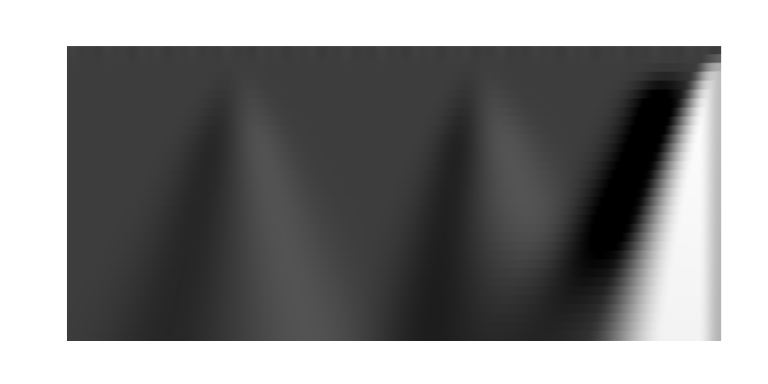
A Shadertoy shader for this background:

```glsl
// A dark grey panel on white, with soft folds fanning out from its top edge.
// Each fold is a Gaussian ridge whose centre and width change with depth;
// depth is stepped into rows, and a bright flare fills the right side.

float ridge(float x, float centre, float width) {
    float t = (x - centre) / width;
    return exp(-0.5 * t * t);
}

// Depth split into rows with softened steps
float rowDepth(float depth) {
    float t = depth * 33.0;
    return (floor(t) + smoothstep(0.75, 1.0, fract(t))) / 33.0;
}

float panelShade(float x, float depth) {
    float d = clamp(rowDepth(depth), 0.0, 1.0);
    float grow = smoothstep(0.0, 0.35, d);
    float shade = 0.24;

    // Left fold: shadow and highlight on either side of its apex
    shade -= 0.09 * grow * ridge(x, 0.258 - 0.105 * d, 0.012 + 0.055 * d);
    shade += 0.085 * grow * ridge(x, 0.258 + 0.112 * d, 0.012 + 0.055 * d);

    // Middle fold: its highlight dies away towards the bottom
    shade -= 0.12 * grow * ridge(x, 0.624 - 0.075 * d, 0.012 + 0.045 * d);
    float fade = 1.0 - smoothstep(0.5, 1.0, d);
    shade += 0.09 * grow * fade * ridge(x, 0.624 + 0.14 * d, 0.012 + 0.075 * d);
    shade -= 0.04 * (1.0 - fade) * ridge(x, 0.66, 0.06);

    // Deep slanted shadow beside the flare
    float deep = smoothstep(0.03, 0.2, d) * (1.0 - 0.75 * smoothstep(0.55, 1.0, d));
    shade -= 0.32 * deep * ridge(x, 0.925 - 0.11 * d - 0.08 * d * d, 0.024 + 0.03 * d);

    // Faint streaks under the top edge
    float streaks = sin(x * 173.0) * sin(x * 67.0 + 1.0);
    shade += 0.015 * streaks * (1.0 - smoothstep(0.0, 0.08, depth));

    // White flare with a curved left side and a greyer right rim
    float edge = 1.0 - 0.15 * pow(d, 0.7);
    float soft = 0.018 + 0.045 * d;
    float flare = smoothstep(edge - soft, edge + soft, x) * smoothstep(0.0, 0.08, d);
    float flareShade = 1.0 - 0.05 * d - 0.25 * smoothstep(0.965, 1.0, x);
    return mix(max(shade, 0.0), flareShade, flare);
}

void mainImage(out vec4 fragColor, in vec2 fragCoord) {
    vec2 uv = fragCoord / iResolution.xy;
    vec2 low = vec2(0.0872, 0.112);
    vec2 high = vec2(0.939, 0.880);
    vec2 local = (uv - low) / (high - low);

    // Antialiased rectangle of the panel
    vec2 inside = min(uv - low, high - uv) * iResolution.xy;
    float mask = clamp(min(inside.x, inside.y) + 0.5, 0.0, 1.0);

    float shade = panelShade(local.x, 1.0 - local.y);
    fragColor = vec4(vec3(mix(1.0, shade, mask)), 1.0);
}
```
